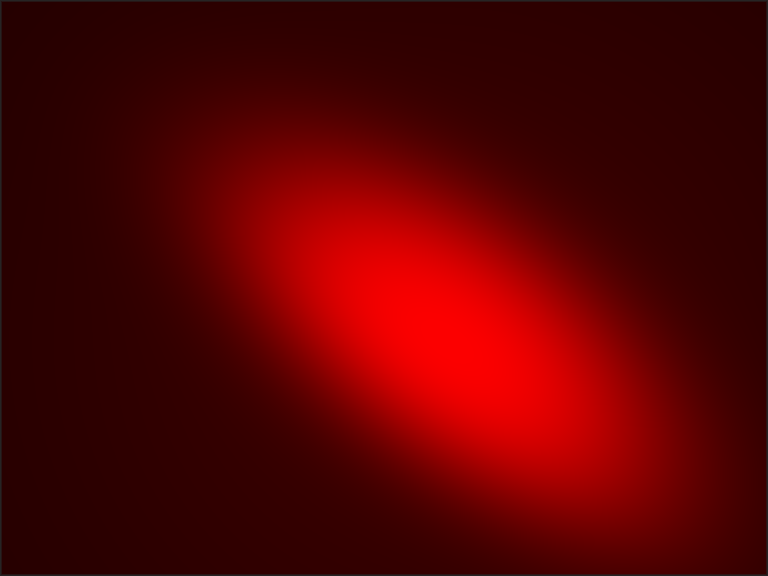
This background is drawn by a Shadertoy shader. Its source:

```glsl
// A soft, tilted red glow on a deep maroon field inside a thin grey frame.

// Rounded falloff: 1 at the centre, flat core, smooth edge.
float softEllipse(vec2 p, vec2 radii, float sharpness) {
    return exp(-pow(length(p / radii), sharpness));
}

void mainImage(out vec4 fragColor, in vec2 fragCoord) {
    // Canvas units: height is 1, origin at the lower left.
    vec2 p = fragCoord / iResolution.y;
    vec2 size = vec2(iResolution.x / iResolution.y, 1.0);
    float pixel = 1.0 / iResolution.y;

    // Glow axes: u runs down to the right, v up to the right.
    vec2 offset = p - vec2(0.777, 0.407);
    vec2 uv = vec2(dot(offset, vec2(0.8, -0.6)), dot(offset, vec2(0.6, 0.8)));

    // The lower left flank is steeper than the upper right one.
    float width = mix(0.192, 0.218, smoothstep(-0.15, 0.15, uv.y));
    float core = softEllipse(uv, vec2(0.445, width), 2.6);
    float halo = softEllipse(offset, vec2(0.72, 0.68), 2.0);
    vec3 color = vec3(0.13 + 0.10 * halo + 0.76 * core, 0.0, 0.0);

    // Thin frame along the canvas edges.
    vec2 toEdge = min(p, size - p);
    float inside = smoothstep(-0.5 * pixel, 0.5 * pixel,
                              min(toEdge.x, toEdge.y) - 0.0027);
    color = mix(vec3(0.15, 0.14, 0.14), color, inside);

    fragColor = vec4(color, 1.0);
}
```
